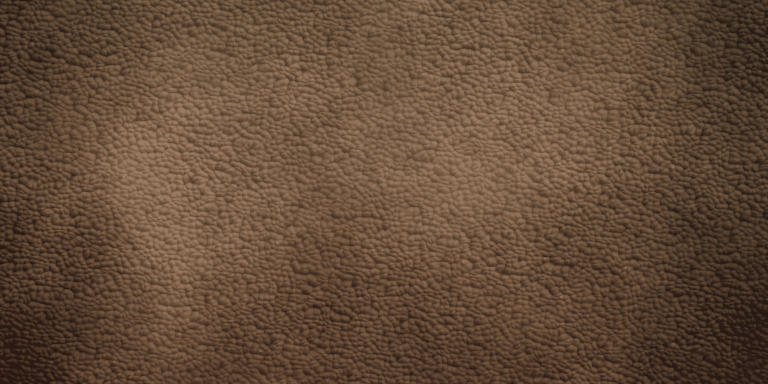
Write a WebGL 1 fragment shader that draws this texture.

```glsl
precision highp float;
uniform vec2 u_resolution;

const vec3 DARK = vec3(0.225, 0.160, 0.118);
const vec3 MIDDLE = vec3(0.415, 0.315, 0.228);
const vec3 LIGHT = vec3(0.565, 0.445, 0.350);
const float GRAIN_SCALE = 68.0;

float hash(vec2 p) {
  vec3 q = fract(vec3(p.xyx) * 0.1031);
  q += dot(q, q.yzx + 33.33);
  return fract((q.x + q.y) * q.z);
}

vec2 hash2(vec2 p) {
  return vec2(hash(p), hash(p + 57.3));
}

float noise(vec2 p) {
  vec2 cell = floor(p);
  vec2 f = fract(p);
  f = f * f * (3.0 - 2.0 * f);
  float low = mix(hash(cell), hash(cell + vec2(1.0, 0.0)), f.x);
  float high = mix(hash(cell + vec2(0.0, 1.0)), hash(cell + 1.0), f.x);
  return mix(low, high, f.y);
}

float fbm(vec2 p) {
  float sum = 0.0;
  float amplitude = 0.5;
  for (int i = 0; i < 5; i++) {
    sum += amplitude * noise(p);
    p = mat2(1.6, 1.2, -1.2, 1.6) * p + 7.1;
    amplitude *= 0.5;
  }
  return sum / 0.97;
}

// Distance to the nearest pebble centre
float pebbleDistance(vec2 p) {
  vec2 cell = floor(p);
  float nearest = 4.0;
  for (int y = -1; y <= 1; y++) {
    for (int x = -1; x <= 1; x++) {
      vec2 corner = cell + vec2(float(x), float(y));
      vec2 offset = corner + 0.05 + 0.9 * hash2(corner) - p;
      nearest = min(nearest, dot(offset, offset));
    }
  }
  return sqrt(nearest);
}

// Pebbles lit from above, with dark creases between them
float grainShade(vec2 p) {
  vec2 q = mat2(0.87, 0.16, -0.20, 1.12) * p * GRAIN_SCALE;
  q += 0.9 * vec2(noise(q * 0.45), noise(q * 0.45 + 31.0));
  float here = pebbleDistance(q);
  float toLight = pebbleDistance(q + vec2(0.12, 0.36));
  float crease = smoothstep(0.45, 0.9, here);
  return 0.72 * (toLight - here) - 0.22 * crease + 0.035;
}

float patchAt(vec2 p, vec2 centre, vec2 radius) {
  vec2 d = (p - centre) / radius;
  return exp(-dot(d, d));
}

// Broad worn and shaded areas, in coordinates from 0 to 1
float wearTone(vec2 uv, vec2 p) {
  vec2 warp = vec2(fbm(p * 3.5), fbm(p * 3.5 + 19.0)) - 0.5;
  vec2 w = uv + warp * vec2(0.12, 0.24);
  float tone = 0.63;
  tone -= 0.48 * smoothstep(0.52, 1.0, abs(2.0 * w.x - 1.0));
  tone -= 0.34 * (1.0 - smoothstep(0.0, 0.48, w.y));
  tone -= 0.10 * smoothstep(0.75, 1.05, w.y);
  tone += 0.25 * patchAt(w, vec2(0.23, 0.48), vec2(0.15, 0.30));
  tone += 0.15 * patchAt(w, vec2(0.65, 0.52), vec2(0.12, 0.32));
  tone += 0.08 * patchAt(w, vec2(0.54, 0.80), vec2(0.18, 0.22));
  tone -= 0.15 * patchAt(w, vec2(0.46, 0.30), vec2(0.07, 0.22));
  tone -= 0.20 * patchAt(w, vec2(0.76, 0.36), vec2(0.07, 0.16));
  return tone + 0.34 * (fbm(p * 5.0 + 3.0) - 0.5);
}

// Sparse pale flecks
float flecks(vec2 p) {
  vec2 q = p * 42.0;
  vec2 cell = floor(q);
  float d = length(q - cell - 0.25 - 0.5 * hash2(cell + 11.0));
  return step(0.975, hash(cell + 83.0)) * (1.0 - smoothstep(0.04, 0.22, d));
}

vec3 leatherColor(float tone) {
  vec3 shade = mix(DARK, MIDDLE, clamp(tone / 0.55, -0.35, 1.0));
  return mix(shade, LIGHT, clamp((tone - 0.55) / 0.45, 0.0, 1.25));
}

void main() {
  vec2 uv = gl_FragCoord.xy / u_resolution;
  vec2 p = gl_FragCoord.xy / u_resolution.y;

  float wear = wearTone(uv, p);
  float depth = mix(0.75, 1.1, noise(p * 6.0 + 40.0));
  float tone = wear + depth * grainShade(p);
  tone += 0.16 * (noise(p * 30.0) - 0.5);
  tone += 0.12 * (noise(p * 150.0) - 0.5);
  tone += 0.28 * flecks(p);

  // Cooler towards the top right, redder towards the bottom
  float warmth = 0.7 - uv.y - 0.5 * smoothstep(0.7, 1.0, uv.x) + 0.5 * (fbm(p * 3.0 + 60.0) - 0.5);
  vec3 color = leatherColor(tone) + warmth * vec3(0.014, -0.006, -0.004);
  gl_FragColor = vec4(color, 1.0);
}
```
